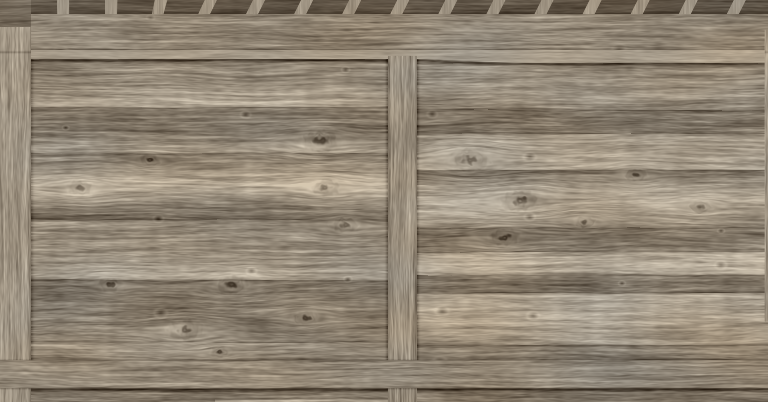
Reproduce this texture procedurally as a Shadertoy shader.

```glsl
// Weathered timber wall: two plank panels framed by posts, beams and rafter ends.
// Lengths are percent of the canvas height.
#define DARK vec3(.305, .262, .21)
#define LIGHT vec3(.76, .715, .642)
#define GRAIN .9
#define BEAM_TOP 10.4
#define BEAM_BASE 3.4
#define LINTEL_BASE 87.6
#define LINTEL_TOP 96.5
#define POST_L 96.5
#define POST_R 103.7
#define SIDE_POST 7.7
#define RAFTER_GAP 11.96

// Planks downwards: upper edge, then tone at top, middle and bottom
const vec4 LEFT[7] = vec4[7](
  vec4(85.2, .54, .56, .86), vec4(73.4, .42, .43, .74), vec4(61.9, .42, .84, .3),
  vec4(45.3, .5, .62, .78), vec4(30.3, .36, .42, .54), vec4(14.9, .7, .6, .56), vec4(BEAM_TOP));
const vec4 RIGHT[10] = vec4[10](
  vec4(84.2, .55, .64, .5), vec4(72.6, .34, .42, .36), vec4(66.7, .74, .74, .82),
  vec4(57.7, .4, .84, .56), vec4(43.3, .36, .42, .48), vec4(37.3, .8, .9, .76),
  vec4(31.6, .44, .4, .44), vec4(27.1, .82, .8, .6), vec4(14.2, .44, .44, .42), vec4(BEAM_TOP));

// Large knots: centre and radius
const vec3 KNOTS[16] = vec3[16](
  vec3(79.6, 64.9, 2.8), vec3(46, 17.9, 2.6), vec3(57.7, 29.1, 2.4), vec3(75.9, 20.9, 1.9),
  vec3(27.4, 29.1, 1.8), vec3(37.3, 60.2, 1.5), vec3(80.9, 53.2, 2.1), vec3(19.9, 53.2, 1.9),
  vec3(85.8, 44, 1.9), vec3(116.9, 60.2, 2.8), vec3(129.4, 50, 2.8), vec3(125.6, 41, 2.2),
  vec3(174.2, 48.5, 1.6), vec3(145.5, 44.8, 1.5), vec3(158.2, 56.5, 1.6), vec3(54.7, 12.4, 1.4));

vec2 hash2(vec2 c) {
  return fract(sin(vec2(dot(c, vec2(127.1, 311.7)), dot(c, vec2(269.5, 183.3)))) * 43758.5);
}

float corner(vec2 i, vec2 f, vec2 o) { return dot(hash2(i + o) * 2. - 1., f - o); }

// Gradient noise
float noise(vec2 p) {
  vec2 i = floor(p), f = p - i, u = f * f * (3. - 2. * f), e = vec2(0, 1);
  return mix(mix(corner(i, f, e.xx), corner(i, f, e.yx), u.x),
             mix(corner(i, f, e.xy), corner(i, f, e.yy), u.x), u.y);
}

// Wood fibres running along x
float grain(vec2 q) {
  q.y += 1.2 * noise(q * vec2(.03, .1));
  float rings = sin(6.283 * (q.y * .33 + 2.5 * noise(q * vec2(.018, .09))));
  return GRAIN * (.18 * noise(q * vec2(.02, .3)) + .36 * noise(q * vec2(.04, .9) + 7.)
    + .46 * noise(q * vec2(.1, 1.9) + 3.) + .28 * noise(q * vec2(.4, 2.8)) + .06 * rings);
}

float edge(float at, float x) {
  float aa = 60. / iResolution.y;
  return smoothstep(at - aa, at + aa, x);
}

float box(vec2 p, float x0, float y0, float x1, float y1) {
  return edge(x0, p.x) * edge(y0, p.y) * edge(-x1, -p.x) * edge(-y1, -p.y);
}

float line(float d, float width) { return exp(-d * d / (width * width)); }

// Lays one plank; state holds tone, grain seed and seam shade
void layPlank(inout vec3 state, vec4 k, float base, float y) {
  float h = clamp((k.x - y) / (k.x - base), 0., 1.);
  float tone = mix(mix(k.y, k.z, smoothstep(0., .5, h)), k.w, smoothstep(.5, 1., h));
  state.x = mix(state.x, tone, edge(-k.x, -y));
  if (y < k.x) state.y = k.x;
  state.z += line(y - k.x, .3);
}

void mainImage(out vec4 fragColor, in vec2 fragCoord) {
  vec2 p = 100. * fragCoord / iResolution.y, q = p;

  // Large knots bend the fibres around a dark ringed core
  float knots = 0., rough = .9 * noise(p * .9);
  for (int i = 0; i < 16; i++) {
    vec3 k = KNOTS[i];
    vec2 d = p - k.xy;
    d.y -= .15 * d.x * (hash2(k.xy).x - .5);
    vec2 wide = d / (k.z * vec2(3.5, 1.4));
    float halo = exp(-dot(wide, wide));
    q.y -= .75 * d.y * halo;
    float r = length(d / (k.z * vec2(.85, .5))) + rough;
    knots += .14 * halo - .5 * exp(-r * r) - .16 * sin(r * 5.) * exp(-.4 * r * r);
  }

  // Small knots, at most one per cell
  vec2 size = vec2(23, 13), cell = floor(p / size), rnd = hash2(cell + 5.);
  vec2 pin = p - (cell + .2 + .6 * rnd) * size;
  float r = length(pin * vec2(.8, 1.1)) / (.3 + .4 * rnd.y);
  knots -= step(.7, rnd.x) * (.35 * exp(-r * r) - .1 * line(r - 2., .6));

  // Plank panels
  float y = p.y + .4 * noise(p * vec2(.06, .02));
  vec3 panel = vec3(.5, 0, 0);
  if (p.x < 100.) for (int i = 0; i < 6; i++) layPlank(panel, LEFT[i], LEFT[i + 1].x, y);
  else for (int i = 0; i < 9; i++) layPlank(panel, RIGHT[i], RIGHT[i + 1].x, y);
  float blotch = .2 * noise(p * vec2(.025, .1) + 11.) + .12 * noise(p * vec2(.25, .08));
  float tone = panel.x + .02 + grain(q + vec2(panel.y * 7.3, 0)) + blotch + knots - .2 * panel.z;

  // Shade where panels meet the frame
  float postGap = min(abs(p.x - POST_L), abs(p.x - POST_R));
  tone -= .4 * line(postGap, .5) + .3 * line(p.x - SIDE_POST, .6);
  tone -= .12 * exp(-max(p.y - BEAM_TOP, 0.) * .8);

  // Lintel above a pale ledge
  float along = grain(p + vec2(300, 40)), upright = grain(p.yx * vec2(1, 1.2) + vec2(90, 17));
  float ledge = 85.3 - .9 * smoothstep(102., 130., p.x);
  float lintel = .56 + along + .6 * knots - .25 * line(p.y - LINTEL_BASE, .3);
  tone -= (p.x < 100. ? .6 : .35) * line(p.y - ledge + .35, .5);
  tone = mix(tone, .77 + .6 * along, box(p, SIDE_POST, ledge, 200., LINTEL_BASE));
  tone = mix(tone, lintel, box(p, SIDE_POST, LINTEL_BASE, 200., LINTEL_TOP));

  // Sill boards, posts, then the bottom beam
  float sill = .44 + along - .5 * line(p.y - BEAM_BASE + .3, .5) + .35 * box(p, 53.5, -9., POST_L, .6);
  float post = .66 + upright - .25 * line(postGap, .5);
  float sidePost = .7 + upright - .3 * line(p.x - SIDE_POST, .4) - .25 * line(p.y - 87., .3);
  tone = mix(tone, sill, edge(-BEAM_BASE, -p.y));
  tone = mix(tone, post, box(p, POST_L, -9., POST_R, 86.1));
  tone = mix(tone, sidePost, max(box(p, -9., -9., SIDE_POST, 93.3), box(p, 190.2, 20., 200., 92.6)));
  tone = mix(tone, .58 + along, box(p, -9., BEAM_BASE, 200., BEAM_TOP));
  tone -= .2 * line(p.y - BEAM_TOP, .25) + .25 * line(p.y - BEAM_BASE, .3);

  // Slanted rafter ends against dark eaves
  float lean = .5 * smoothstep(25., 55., p.x) * (p.y - 98.2);
  float rafter = abs(mod(p.x - lean - 15.7 + .5 * RAFTER_GAP, RAFTER_GAP) - .5 * RAFTER_GAP);
  float eaves = .14 + .6 * along - .2 * line(p.y - LINTEL_TOP, .7);
  eaves = mix(eaves, .7 + .5 * upright, edge(-1.5, -rafter));
  tone = mix(tone, eaves, edge(LINTEL_TOP, p.y));
  tone = mix(tone, .3 + .7 * along, box(p, -9., 93.3, SIDE_POST, 200.));

  // Tone to colour, drifting between grey and brown
  vec3 colour = mix(DARK, LIGHT, clamp(tone, -.35, 1.15));
  colour *= 1. + vec3(.05, 0, -.07) * noise(p * vec2(.03, .08) + 31.);
  fragColor = vec4(colour, 1);
}
```
